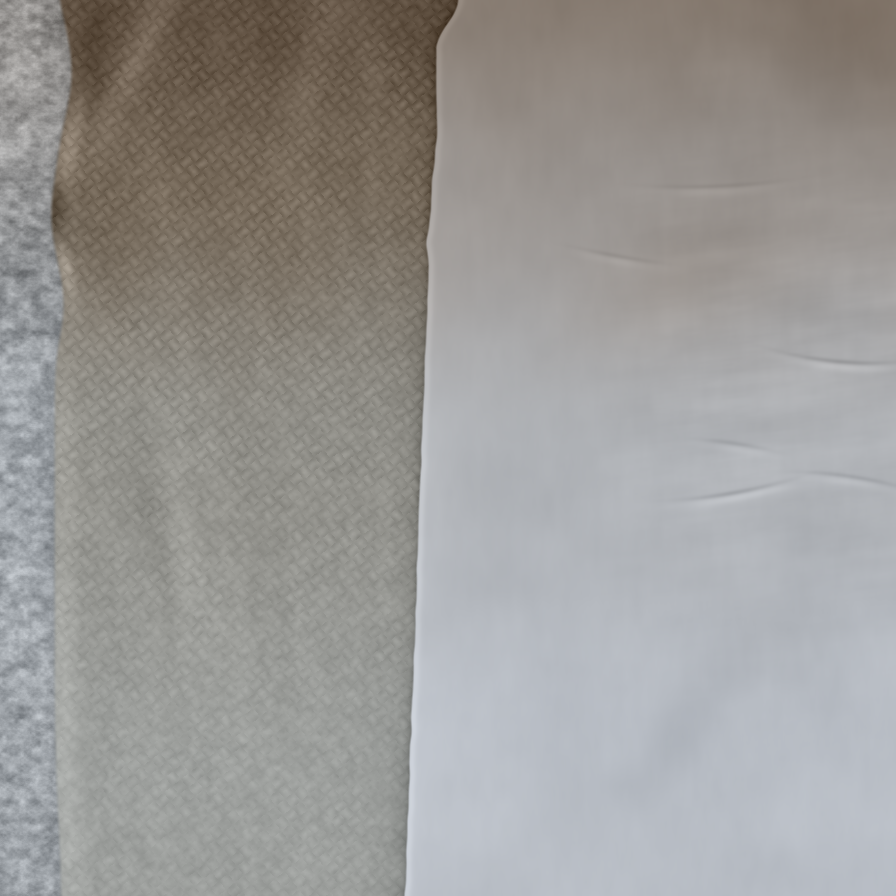
Write a three.js fragment shader that draws this texture.

```glsl
varying vec2 vUv;

float hash(vec2 p) {
  return fract(sin(dot(p, vec2(127.1, 311.7))) * 43758.5453);
}

float noise(vec2 p) {
  vec2 i = floor(p), f = fract(p);
  f = f * f * (3.0 - 2.0 * f);
  return mix(mix(hash(i), hash(i + vec2(1.0, 0.0)), f.x),
             mix(hash(i + vec2(0.0, 1.0)), hash(i + 1.0), f.x), f.y);
}

// Layered noise centred on zero
float fbm(vec2 p) {
  float sum = 0.0, amp = 0.5;
  for (int i = 0; i < 4; i++) {
    sum += amp * (noise(p) - 0.5);
    p = p * 2.03 + 17.3;
    amp *= 0.5;
  }
  return sum;
}

float bump(float x, float center, float width) {
  float d = (x - center) / width;
  return exp(-d * d);
}

// Soft elliptical spot, slanted by a shear along y
float spot(vec2 p, vec2 center, vec2 size, float slant) {
  vec2 d = p - center;
  d.x -= slant * d.y;
  d /= size;
  return exp(-dot(d, d));
}

// Curved fold: dark line with a lit lip beneath it
float crease(vec2 p, vec2 center, float halfLength, float slope, float bend) {
  vec2 d = p - center;
  float y = d.y - slope * d.x - bend * d.x * d.x;
  float fade = bump(d.x, 0.0, halfLength);
  return fade * (0.7 * bump(y, -0.006, 0.005) - bump(y, 0.0, 0.0028));
}

// Diagonal basket weave
float weave(vec2 p, float scale) {
  vec2 q = vec2(p.x + p.y * 0.8, p.y - p.x * 0.8) * scale;
  vec2 f = fract(q) - 0.5;
  float parity = mod(floor(q.x) + floor(q.y), 2.0);
  vec2 strand = mix(f, f.yx, parity);
  return cos(strand.x * 6.2832) * (0.75 + 0.25 * cos(strand.y * 6.2832)) - 0.1;
}

float quiltEdge(float y) {
  return 0.061 + 0.007 * bump(y, 0.0, 0.12) + 0.019 * bump(y, 0.92, 0.075)
       + 0.010 * bump(y, 0.66, 0.05) - 0.004 * bump(y, 0.76, 0.04);
}

float seamEdge(float y) {
  return 0.452 + 0.037 * y + 0.022 * smoothstep(0.945, 1.0, y)
       + 0.004 * bump(y, 0.85, 0.04) - 0.003 * bump(y, 0.73, 0.012)
       + 0.0015 * (noise(vec2(y * 60.0, 3.0)) - 0.5);
}

vec3 carpet(vec2 p) {
  float loops = fbm(p * vec2(75.0, 105.0)) + 0.5 * fbm(p * 210.0);
  vec3 c = mix(vec3(0.63, 0.65, 0.67), vec3(0.60, 0.59, 0.58), smoothstep(0.5, 1.0, p.y));
  c += 0.34 * loops + 0.12 * fbm(p * 14.0);
  return c - 0.09 * spot(p, vec2(0.035, 0.71), vec2(0.04, 0.05), 0.0);
}

vec3 quilt(vec2 p, float fromLeft, float fromSeam) {
  // Warm shade fading into cool daylight
  float level = p.y + 0.09 * fbm(p * vec2(7.0, 4.0));
  vec3 c = mix(vec3(0.62, 0.63, 0.62), vec3(0.575, 0.57, 0.545), smoothstep(0.1, 0.55, level));
  c = mix(c, vec3(0.47, 0.42, 0.36), smoothstep(0.50, 0.82, level));
  c = mix(c, vec3(0.385, 0.325, 0.265), smoothstep(0.78, 1.0, level));

  // Long folds
  float folds = 0.09 * spot(p, vec2(0.155, 0.94), vec2(0.018, 0.10), 0.45);
  folds -= 0.07 * spot(p, vec2(0.100, 0.93), vec2(0.020, 0.07), 0.15);
  folds += 0.05 * spot(p, vec2(0.355, 0.95), vec2(0.025, 0.12), 0.25);
  folds -= 0.035 * spot(p, vec2(0.16, 0.43), vec2(0.025, 0.12), -0.25);
  folds += 0.04 * spot(p, vec2(0.205, 0.38), vec2(0.016, 0.12), -0.1);
  folds -= 0.04 * spot(p, vec2(0.11, 0.74), vec2(0.035, 0.06), -0.4);
  folds += 0.05 * fbm(vec2(p.x * 20.0 + p.y * 3.0, p.y * 3.0));

  // Rolled side and shadow under the sheet
  float roll = 0.15 * bump(fromLeft, 0.012, 0.012) * bump(p.y, 0.84, 0.06);
  roll -= 0.17 * bump(fromLeft, 0.006, 0.012) * bump(p.y, 0.765, 0.035);
  roll += 0.13 * bump(fromLeft, 0.008, 0.008) * bump(p.y, 0.70, 0.035);
  roll += 0.05 * bump(fromLeft, 0.010, 0.016) * smoothstep(0.7, 0.5, p.y);
  float shade = 0.055 * exp(-fromSeam / 0.025) + 0.10 * exp(-fromSeam / 0.004);

  vec2 warped = p + 0.006 * vec2(fbm(p * 9.0), fbm(p * 9.0 + 31.0));
  float grip = mix(0.016, 0.036, smoothstep(0.1, 0.75, p.y));
  float grain = grip * weave(warped, 62.0) * (0.6 + 0.8 * noise(p * 45.0));
  return c + folds + roll - shade + grain + 0.10 * fbm(p * 120.0);
}

vec3 sheet(vec2 p, float fromSeam) {
  float level = p.y + 0.10 * fbm(p * vec2(5.0, 6.0));
  vec3 c = mix(vec3(0.725, 0.745, 0.775), vec3(0.68, 0.69, 0.705), smoothstep(0.15, 0.55, level));
  c = mix(c, vec3(0.605, 0.585, 0.57), smoothstep(0.48, 0.80, level));
  c = mix(c, vec3(0.53, 0.485, 0.445), smoothstep(0.76, 1.02, level));
  c -= vec3(0.04, 0.045, 0.05) * smoothstep(0.55, 1.0, p.x) * smoothstep(0.65, 1.0, p.y);
  c -= vec3(0.02, 0.035, 0.05) * spot(p, vec2(0.76, 0.68), vec2(0.11, 0.08), 0.5);
  c += 0.035 * exp(-fromSeam / 0.04) * smoothstep(1.0, 0.6, p.y);
  c += 0.045 * bump(fromSeam, 0.003, 0.004);
  c -= 0.035 * spot(p, vec2(0.76, 0.18), vec2(0.035, 0.08), 0.6);

  // Wrinkles and cloth texture
  float folds = crease(p, vec2(0.94, 0.596), 0.055, -0.08, 1.2);
  folds += crease(p, vec2(0.82, 0.45), 0.050, 0.18, 0.8);
  folds += 0.7 * crease(p, vec2(0.95, 0.468), 0.050, -0.15, -1.0);
  folds += 0.6 * crease(p, vec2(0.82, 0.505), 0.035, -0.15, -1.0);
  folds += 0.5 * crease(p, vec2(0.69, 0.714), 0.040, -0.18, 0.5);
  folds += 0.5 * crease(p, vec2(0.80, 0.792), 0.060, 0.04, 0.6);
  float ripples = fbm(vec2(p.x * 9.0, p.y * 42.0 - p.x * 5.0));
  float region = smoothstep(0.56, 0.85, p.x) * bump(p.y, 0.58, 0.27);
  float soft = 0.055 * fbm(p * 11.0) + 0.018 * fbm(p * vec2(90.0, 25.0));
  return c + 0.085 * folds + 0.075 * ripples * region + soft;
}

void main() {
  vec2 p = vUv;
  float fromLeft = p.x - quiltEdge(p.y);
  float fromSeam = p.x - seamEdge(p.y);
  vec3 ground = carpet(p) - 0.08 * exp(-max(-fromLeft, 0.0) / 0.008);
  vec3 color = mix(ground, quilt(p, fromLeft, max(-fromSeam, 0.0)),
                   smoothstep(-0.003, 0.003, fromLeft));
  color = mix(color, sheet(p, max(fromSeam, 0.0)), smoothstep(-0.0015, 0.0015, fromSeam));
  gl_FragColor = vec4(clamp(color, 0.0, 1.0), 1.0);
}
```
